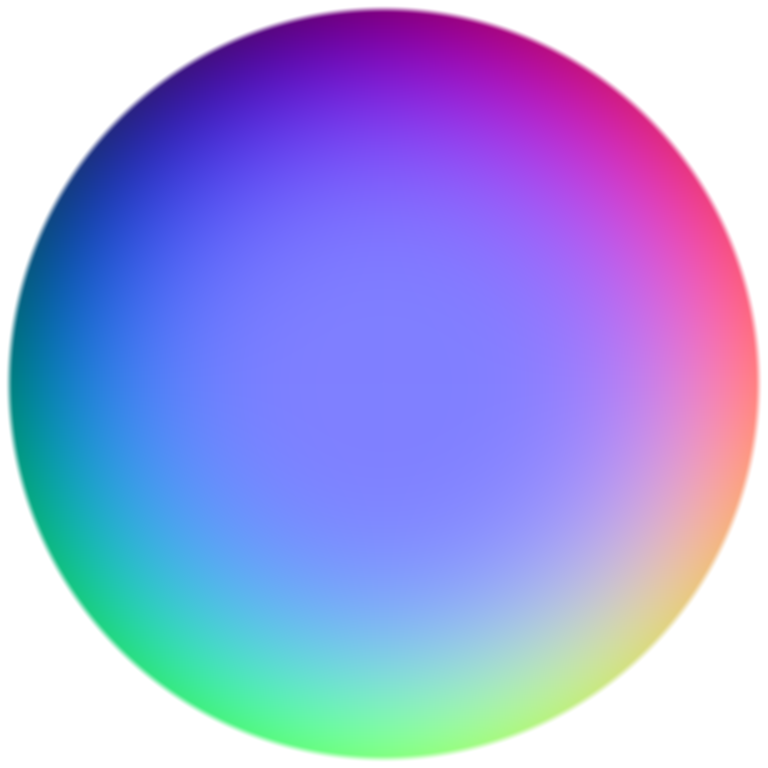
Give the GLSL for this texture map, as a WebGL 2 fragment shader.

```glsl
#version 300 es
precision highp float;

uniform vec2 u_resolution;
out vec4 fragColor;

const float DISC_RADIUS = 0.488;
const float EDGE_SOFTNESS = 0.0055;
const vec3 BACKGROUND = vec3(1.0);

// Sideways tilt of the dome: flat in the middle, steep at the rim.
float domeTilt(float t, float flatness, float steepness) {
    return 1.0 - pow(1.0 - pow(t, flatness), steepness);
}

// Unit surface normal of a dome at an offset from its center.
vec3 domeNormal(vec2 offset, float radius) {
    float dist = length(offset);
    float tilt = domeTilt(min(dist / radius, 1.0), 3.3, 2.2);
    vec2 direction = offset / max(dist, 1e-5);
    return vec3(direction * tilt, sqrt(max(1.0 - tilt * tilt, 0.0)));
}

// Pack a normal into color, with green pointing down.
vec3 encodeNormal(vec3 normal) {
    return 0.5 + 0.5 * normal * vec3(1.0, -1.0, 1.0);
}

float discMask(vec2 offset, float radius, float softness) {
    return 1.0 - smoothstep(-softness, softness, length(offset) - radius);
}

void main() {
    // Centered square coordinates
    vec2 p = (gl_FragCoord.xy - 0.5 * u_resolution) / min(u_resolution.x, u_resolution.y);

    // Dome with a soft rim over the background
    vec3 dome = encodeNormal(domeNormal(p, DISC_RADIUS));
    float mask = discMask(p, DISC_RADIUS, EDGE_SOFTNESS);
    fragColor = vec4(mix(BACKGROUND, dome, mask), 1.0);
}
```
